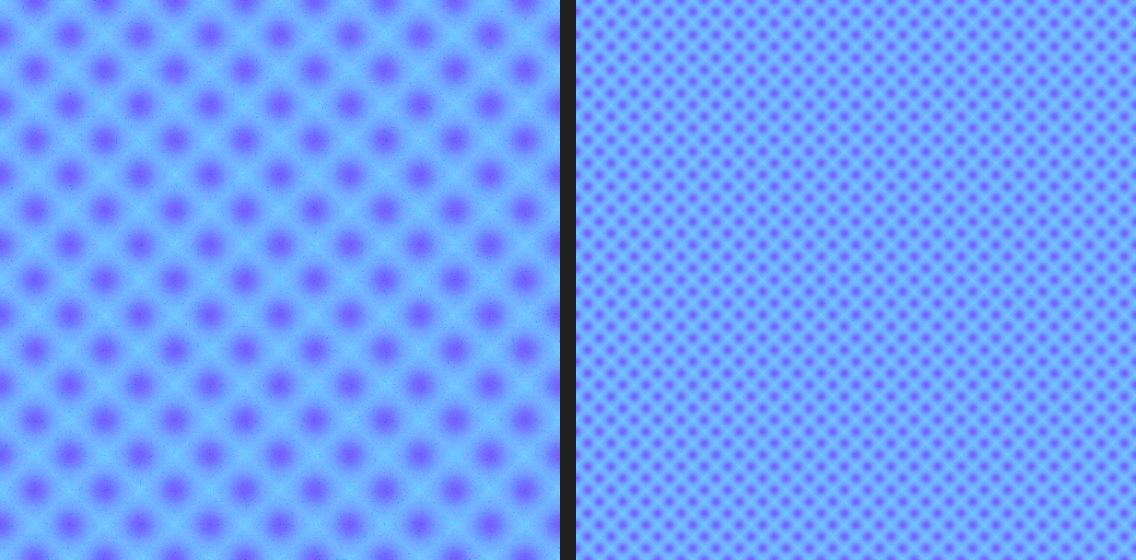
Left, the tile; right, the same tile 3 across and 3 down.
Write a three.js fragment shader that draws this pattern.

```glsl
// Staggered soft violet dots on a sky-blue ground with a pale lattice, glints and fine grain.
varying vec2 vUv;

const float REPEATS = 8.0;          // repeats across and down
const float GRAIN_CELLS = 512.0;    // grain cells across the canvas
const float RED = 0.449;
const float GREEN = 0.371;          // green at a dot centre
const float BLUE = 1.0;
const float GREEN_SLOPE = 0.6;      // green gained per repeat away from a dot
const float GREEN_STEP = 0.12;      // green gained across the dot rim
const vec2 RIM = vec2(0.05, 0.29);  // inner and outer radius of the soft rim
const vec2 GRAIN = vec2(0.10, 0.04); // even grain in red and green
const float SPECK = 0.32;           // sparse specks that lose red
const float SPECK_POWER = 10.0;

vec3 hash3(vec2 cell) {
  vec3 p = fract(vec3(cell.xyx) * vec3(0.1031, 0.1030, 0.0973));
  p += dot(p, p.yxz + 33.33);
  return fract((p.xxy + p.yzz) * p.zyx);
}

// Random values per cell, wrapped at the canvas edges.
vec3 cellNoise(vec2 cell) {
  return hash3(mod(cell, GRAIN_CELLS));
}

// Blends neighbouring cells so the grain stays smooth when enlarged.
vec3 grainNoise(vec2 uv) {
  vec2 p = uv * GRAIN_CELLS - 0.5;
  vec2 cell = floor(p + 0.001);
  vec2 f = clamp(p - cell, 0.0, 1.0);
  vec3 low = mix(cellNoise(cell), cellNoise(cell + vec2(1.0, 0.0)), f.x);
  vec3 high = mix(cellNoise(cell + vec2(0.0, 1.0)), cellNoise(cell + 1.0), f.x);
  return mix(low, high, f.y);
}

// Distance to the nearest point of a unit grid that passes through centre.
float gridDistance(vec2 p, vec2 centre) {
  return length(fract(p - centre + 0.5) - 0.5);
}

void main() {
  // Two interleaved grids of dots; the distance peaks at the glints.
  vec2 p = vUv * REPEATS;
  float d = min(gridDistance(p, vec2(0.5, 0.0)), gridDistance(p, vec2(0.0, 0.5)));

  float green = GREEN + GREEN_SLOPE * d + GREEN_STEP * smoothstep(RIM.x, RIM.y, d);
  vec3 color = vec3(RED, green, BLUE);

  // Grain and specks.
  vec3 noise = grainNoise(vUv);
  color.rg += GRAIN * (noise.xy - 0.5);
  color.r -= SPECK * pow(noise.z, SPECK_POWER);

  gl_FragColor = vec4(clamp(color, 0.0, 1.0), 1.0);
}
```
